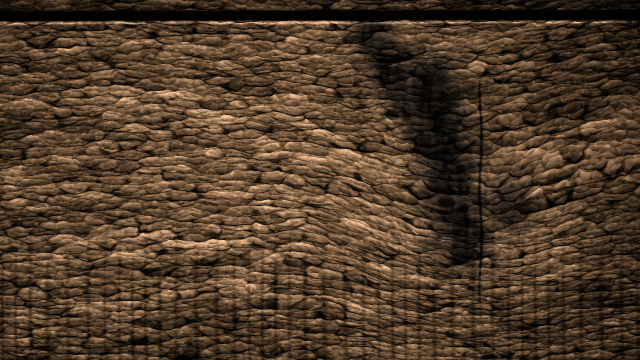
A Shadertoy shader for this texture:

```glsl
// Weathered dark plank: flaky horizontal grain that bends around a charred knot,
// with a black joint near the top. Stretched cellular noise makes the flakes and
// their cracks; layered sines warp the grain and add bands and saw marks.

const vec2  FLAKE_SCALE   = vec2(13.0, 43.0);
const vec2  SLIVER_SCALE  = vec2(31.0, 88.0);
const float CRACK_DEPTH   = 1.75;
const float CONTRAST      = 0.20;
const float BASE_TONE     = 0.545;
const float VIGNETTE      = 0.85;
const float KNOT_DEPTH    = 1.9;
const float JOINT_BOTTOM  = 0.941;
const float JOINT_TOP     = 0.970;
const vec2  LIGHT_CENTRE  = vec2(0.75, 0.47);
const vec3  SHADOW_TINT   = vec3(1.0, 0.71, 0.43);
const vec3  LIGHT_TINT    = vec3(1.0, 0.80, 0.63);
const vec3  CHAR_TINT     = vec3(0.92, 0.80, 0.72);

vec2 hash22(vec2 p) {
    vec3 q = fract(p.xyx * vec3(0.1031, 0.1030, 0.0973));
    q += dot(q, q.yzx + 33.33);
    return fract((q.xx + q.yz) * q.zy);
}

// Layered, rotated sines, roughly -1 to 1
float ripple(vec2 p) {
    float sum = 0.0;
    p *= 1.2;
    for (int i = 0; i < 4; i++) {
        p = mat2(0.8, 0.6, -0.6, 0.8) * p * 1.3 + 2.7;
        sum += sin(p.x + 1.7 * sin(p.y));
    }
    return 0.3 * sum;
}

// Cellular noise: x = gap to the border, y = height within the cell, z = cell value
vec3 cells(vec2 p) {
    vec2 base = floor(p), nearestOffset = vec2(0.0), nearestId = base;
    float first = 9.0, second = 9.0;
    for (int j = -1; j <= 1; j++)
    for (int i = -1; i <= 1; i++) {
        vec2 id = base + vec2(i, j);
        vec2 offset = p - id - hash22(id);
        float d = length(offset);
        if (d < first) {
            second = first;
            first = d;
            nearestOffset = offset;
            nearestId = id;
        } else second = min(second, d);
    }
    return vec3(second - first, nearestOffset.y, hash22(nearestId + 57.0).x);
}

float segmentDistance(vec2 p, vec2 a, vec2 b) {
    vec2 ab = b - a;
    return length(p - a - ab * clamp(dot(p - a, ab) / dot(ab, ab), 0.0, 1.0));
}

float bell(float x) { return exp(-x * x); }

// Grain lines sag under the knot, then climb again to the right
vec2 grainCoords(vec2 p) {
    float v = p.y + 0.11 * smoothstep(0.8, 1.3, p.x) * bell((p.y - 0.35) / 0.28);
    v -= 0.05 * smoothstep(1.35, 1.8, p.x);
    v += 0.007 * sin(5.0 * p.x + 4.0 * p.y);
    v += 0.006 * ripple(vec2(p.x * 8.0, v * 22.0));
    v += 0.0025 * ripple(vec2(p.x * 34.0, v * 60.0) + 9.0);
    return vec2(p.x + 0.006 * ripple(p * 40.0), v);
}

float knotMask(vec2 p) {
    p += vec2(0.022, 0.01) * ripple(vec2(p.x * 12.0, p.y * 45.0));
    float upper = bell(segmentDistance(p, vec2(1.03, 0.91), vec2(1.17, 0.66)) / 0.06);
    float lower = bell(segmentDistance(p, vec2(1.19, 0.77), vec2(1.29, 0.33)) / 0.075);
    float side = 0.55 * bell(length(p - vec2(1.41, 0.43)) / 0.07);
    return max(max(0.8 * upper, lower), side);
}

// Light level of the flaky wood, centred near zero
float flakes(vec2 g) {
    vec3 flake = cells(g * FLAKE_SCALE);
    vec3 sliver = cells(g * SLIVER_SCALE + 31.0);
    float underside = 0.35 + 0.65 * smoothstep(-0.1, 0.3, -flake.y);
    float broken = smoothstep(-0.7, 0.3, ripple(g * vec2(7.0, 20.0)));
    float crack = (1.0 - smoothstep(0.03, 0.27, flake.x)) * underside * broken;
    float level = 1.0 * flake.y + 0.8 * (flake.z - 0.5);
    level += 0.85 * sliver.y + 0.55 * (sliver.z - 0.5);
    level -= 0.6 * (1.0 - smoothstep(0.0, 0.2, sliver.x)) * smoothstep(-0.1, 0.3, -sliver.y);
    level += 0.4 * ripple(g * vec2(75.0, 150.0));
    level += 0.45 * ripple(g * vec2(1.5, 10.0) + 4.0);
    return level - CRACK_DEPTH * crack + 0.4;
}

vec3 plank(vec2 p) {
    vec2 g = grainCoords(p);
    float knot = knotMask(p);
    float level = flakes(g) * (1.0 - 0.3 * knot);

    // Charred knot with upright fibres
    level -= KNOT_DEPTH * knot;
    level += 0.55 * knot * ripple(vec2(p.x * 55.0, p.y * 13.0));

    // Upright split beside the knot and faint saw marks below
    float splitX = 1.335 + 0.003 * sin(p.y * 23.0);
    float splitSpan = smoothstep(0.02, 0.3, p.y) * (1.0 - smoothstep(0.74, 0.8, p.y));
    level -= 1.6 * splitSpan * bell((p.x - splitX) / 0.0035);
    float saw = pow(0.5 + 0.5 * sin(140.0 * p.x + 2.0 * sin(17.0 * p.x) + 0.5 * sin(9.0 * p.y)), 6.0);
    level -= 0.6 * saw * (1.0 - smoothstep(0.15, 0.45, p.y));

    // Falloff of light, bright lip of the joint, dim upper plank
    vec2 fromLight = (p - LIGHT_CENTRE) / vec2(1.05, 0.6);
    level += VIGNETTE * (0.5 - dot(fromLight, fromLight));
    float edge = p.y - 0.002 * p.x + 0.0012 * ripple(vec2(p.x * 25.0, 1.0));
    level += 1.3 * bell((edge - JOINT_BOTTOM + 0.006) / 0.0035);
    level -= 0.5 * smoothstep(JOINT_TOP - 0.004, JOINT_TOP, edge);

    float tone = max(BASE_TONE + CONTRAST * level, 0.12);
    tone = min(tone * tone, 0.95);
    float joint = smoothstep(JOINT_BOTTOM - 0.002, JOINT_BOTTOM + 0.002, edge)
                * (1.0 - smoothstep(JOINT_TOP - 0.003, JOINT_TOP + 0.003, edge));
    tone *= 1.0 - 0.97 * joint;
    vec3 tint = mix(SHADOW_TINT, LIGHT_TINT, tone);
    return tone * mix(tint, CHAR_TINT, 0.75 * knot);
}

void mainImage(out vec4 fragColor, in vec2 fragCoord) {
    // Four samples per pixel smooth the fine cracks
    vec3 colour = vec3(0.0);
    for (int i = 0; i < 4; i++) {
        vec2 shift = vec2(i % 2, i / 2) * 0.5 - 0.25;
        colour += 0.25 * plank((fragCoord + shift) / iResolution.y);
    }
    fragColor = vec4(colour, 1.0);
}
```
